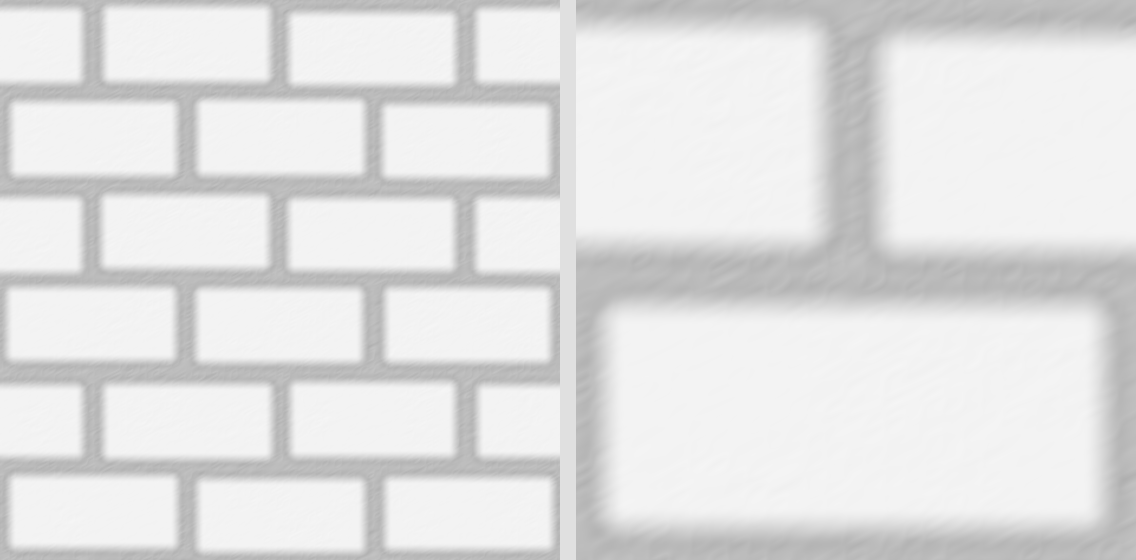
Left, the full canvas; right, a detail of the centre.
A WebGL 2 fragment shader for this pattern:

```glsl
#version 300 es
precision highp float;
// Soft-edged white bricks in running bond, set in grey, lightly trowelled mortar.

uniform vec2 u_resolution;
out vec4 fragColor;

const vec2 GRID = vec2(3.0, 6.0);            // bricks across, courses up
const vec2 BRICK_HALF = vec2(0.1480, 0.0650);
const vec2 PLACE_JITTER = vec2(0.0045, 0.0050);
const vec2 SIZE_JITTER = vec2(0.0020, 0.0016);
const float CORNER_RADIUS = 0.012;
const float EDGE_SOFTNESS = 0.0115;

const vec3 BRICK_COLOR = vec3(0.952);
const vec3 MORTAR_COLOR = vec3(0.742);

// Integer hash: two random values in 0..1 for a non-negative cell.
vec2 hash2(vec2 cell, uint seed) {
    uvec2 v = uvec2(cell) * 1664525u + uvec2(seed, seed * 747u + 1013u);
    v.x += v.y * 1664525u;
    v.y += v.x * 1664525u;
    v ^= v >> 16u;
    v.x += v.y * 1664525u;
    v.y += v.x * 1664525u;
    v ^= v >> 16u;
    return vec2(v & 0xffffu) / 65535.0;
}

// Value noise that wraps after a whole number of cells.
float wrappedNoise(vec2 p, vec2 period, uint seed) {
    vec2 cell = floor(p);
    vec2 f = p - cell;
    vec2 w = f * f * f * (f * (f * 6.0 - 15.0) + 10.0);
    vec2 lo = mod(cell, period);
    vec2 hi = mod(cell + 1.0, period);
    float a = hash2(lo, seed).x;
    float b = hash2(vec2(hi.x, lo.y), seed).x;
    float c = hash2(vec2(lo.x, hi.y), seed).x;
    float d = hash2(hi, seed).x;
    return mix(mix(a, b, w.x), mix(c, d, w.x), w.y);
}

// Slanted noise; freq.y must be a multiple of slant for it to wrap.
float slantedNoise(vec2 uv, vec2 freq, float slant, uint seed) {
    vec2 p = uv * freq - vec2(0.0, uv.x * slant);
    return wrappedNoise(p, vec2(freq.x, slant), seed);
}

// Height of the trowelled surface.
float plasterHeight(vec2 uv) {
    float strokes = slantedNoise(uv, vec2(48.0, 96.0), 32.0, 11u);
    float ridges = abs(2.0 * slantedNoise(uv, vec2(86.0, 144.0), 72.0, 23u) - 1.0);
    return 0.6 * strokes + 0.4 * ridges;
}

// Slope of the surface towards the light.
float plasterRelief(vec2 uv, vec2 lightStep) {
    return plasterHeight(uv + lightStep) - plasterHeight(uv - lightStep);
}

float roundedBox(vec2 p, vec2 halfSize, float radius) {
    vec2 q = abs(p) - halfSize + radius;
    return length(max(q, 0.0)) + min(max(q.x, q.y), 0.0) - radius;
}

// Signed distance to the nearest brick, each slightly shifted and resized.
float brickDistance(vec2 uv) {
    float nearest = 1.0;
    float course = floor(uv.y * GRID.y);
    for (float j = -1.0; j <= 1.0; j++) {
        float row = course + j;
        float shift = 0.5 * mod(row, 2.0);
        float column = floor(uv.x * GRID.x - shift);
        for (float i = -1.0; i <= 1.0; i++) {
            vec2 brick = vec2(column + i, row);
            vec2 id = mod(brick, GRID);
            vec2 center = (brick + vec2(0.5 + shift, 0.5)) / GRID;
            center += (hash2(id, 5u) - 0.5) * 2.0 * PLACE_JITTER;
            vec2 halfSize = BRICK_HALF + (hash2(id, 17u) - 0.5) * 2.0 * SIZE_JITTER;
            nearest = min(nearest, roundedBox(uv - center, halfSize, CORNER_RADIUS));
        }
    }
    return nearest;
}

void main() {
    vec2 uv = gl_FragCoord.xy / u_resolution;
    float dist = brickDistance(uv);
    float brickMask = 1.0 - smoothstep(-EDGE_SOFTNESS, EDGE_SOFTNESS, dist);

    // Faint shadow hugging the outside of each brick
    float rim = (dist - 0.011) / 0.006;
    vec3 mortar = MORTAR_COLOR - 0.022 * exp(-rim * rim);
    vec3 color = mix(mortar, BRICK_COLOR, brickMask);

    // Plaster relief, patchy and much weaker on the bricks
    float patches = smoothstep(0.25, 0.8, wrappedNoise(uv * 16.0, vec2(16.0), 41u));
    float strength = mix(0.060, 0.006 + 0.014 * patches, brickMask);
    color += strength * plasterRelief(uv, vec2(-0.0010, 0.0014));

    fragColor = vec4(clamp(color, 0.0, 1.0), 1.0);
}
```
